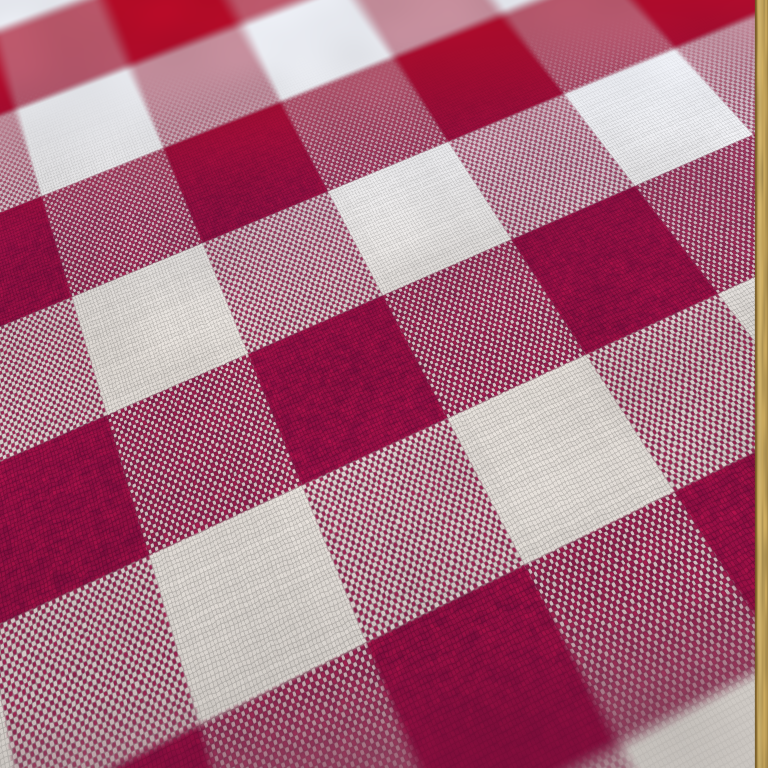
This texture is drawn by a three.js fragment shader. Its source:

```glsl
// Red and white gingham cloth in woven thread, seen at a slant beside a wooden edge strip.
varying vec2 vUv;

// Perspective of the cloth, y down: corner, column step, row step, depth change per step
const vec2 CORNER = vec2(0.3229, 0.4609);
const vec2 COLUMN_STEP = vec2(0.1867, -0.0674);
const vec2 ROW_STEP = vec2(0.0371, 0.1178);
const vec2 DEPTH = vec2(0.0227, -0.084);

// Weave
const vec2 THREADS = vec2(44.0, 34.0); // threads per check
const float WEFT_BIAS = 0.17;          // how far the weft covers the warp
const float WEFT_SHARE = 0.63;         // weft colour seen where the weave blurs
const float FLOAT_SOFT = 0.50;         // softness of each thread crossing
const float WEAVE_CONTRAST = 0.84;
const float GAP_SHADE = 0.15;
const float THREAD_WEAR = 0.06;
const float MIX_SHADE = 0.30;          // darkening where both yarns meet
const float EDGE_SOFT = 0.010;         // check edge, in checks
const float FAR_SOFT = 0.085;
const float NEAR_SOFT = 0.050;

// Colours
const vec3 WHITE_NEAR = vec3(0.815, 0.795, 0.775);
const vec3 WHITE_FAR = vec3(0.90, 0.91, 0.935);
const vec3 RED_DEEP = vec3(0.45, 0.045, 0.225);
const vec3 RED_BRIGHT = vec3(0.63, 0.065, 0.265);
const vec3 RED_FAR = vec3(0.72, 0.04, 0.14);
const vec3 WOOD = vec3(0.73, 0.61, 0.34);
const vec3 WOOD_DARK = vec3(0.46, 0.35, 0.14);
const vec3 WOOD_LIGHT = vec3(0.84, 0.74, 0.46);
const float WOOD_LEFT = 0.983;

const float PI = 3.14159;

float hash(vec2 p) {
  vec3 q = fract(vec3(p.xyx) * 0.1031);
  q += dot(q, q.yzx + 33.33);
  return fract((q.x + q.y) * q.z);
}

float noise(vec2 p) {
  vec2 i = floor(p);
  vec2 f = fract(p);
  f = f * f * (3.0 - 2.0 * f);
  return mix(mix(hash(i), hash(i + vec2(1.0, 0.0)), f.x),
             mix(hash(i + vec2(0.0, 1.0)), hash(i + vec2(1.0, 1.0)), f.x), f.y);
}

// Invert the perspective: solve a 2x2 system by determinants
vec2 toCloth(vec2 p) {
  vec2 a = COLUMN_STEP - p * DEPTH.x;
  vec2 b = ROW_STEP - p * DEPTH.y;
  vec2 d = p - CORNER;
  return vec2(d.x * b.y - d.y * b.x, a.x * d.y - a.y * d.x) / (a.x * b.y - a.y * b.x);
}

// 1 on a red stripe, 0 on a white one
float stripe(float x, float soft) {
  return smoothstep(-soft * PI, soft * PI, sin(PI * x));
}

vec3 cloth(vec2 p) {
  vec2 checks = toCloth(p);

  // Depth of field
  float far = 1.0 - smoothstep(0.02, 0.34, p.y + 0.12 * p.x);
  float near = smoothstep(0.90, 1.14, p.y + 0.19 * p.x);
  float soft = EDGE_SOFT + FAR_SOFT * far * far + NEAR_SOFT * near;
  float detail = (1.0 - smoothstep(0.0, 0.8, far)) * (1.0 - 0.75 * near);
  detail *= 0.65 + 0.35 * smoothstep(0.15, 0.5, p.y);

  // Plain weave: sign of the product tells which thread lies on top
  vec2 q = checks * THREADS;
  q += 0.4 * detail * (vec2(noise(q * 0.5), noise(q * 0.5 + 71.0)) - 0.5);
  vec2 id = floor(q) + 400.0;
  float crossing = sin(PI * q.x) * sin(PI * q.y) + WEFT_BIAS;
  float weave = smoothstep(-FLOAT_SOFT, FLOAT_SOFT, crossing);
  float weftOnTop = mix(WEFT_SHARE, weave, detail * WEAVE_CONTRAST);
  float red = mix(stripe(checks.x, soft), stripe(checks.y, soft), weftOnTop);

  // Dyed yarn, with uneven colour from crossing to crossing
  float fleck = 0.55 * noise(q * vec2(0.6, 1.0) + 200.0) + 0.45 * hash(id) * abs(crossing);
  vec3 redYarn = mix(RED_DEEP, RED_BRIGHT, mix(0.4, fleck + 0.05, detail));
  redYarn = mix(redYarn, RED_FAR, far * 0.9);
  vec3 whiteYarn = mix(WHITE_NEAR, WHITE_FAR, 1.0 - smoothstep(0.0, 0.5, p.y));
  vec3 color = mix(whiteYarn, redYarn, red);
  color *= 1.0 - MIX_SHADE * red * (1.0 - red);

  // Gaps between threads, thread wear and broad light
  float gap = 1.0 - smoothstep(0.0, 0.5, abs(crossing - WEFT_BIAS));
  float threadTone = mix(hash(vec2(id.x, 7.0)), hash(vec2(19.0, id.y)), weftOnTop) - 0.5;
  color *= 1.0 + detail * (0.06 - GAP_SHADE * gap + THREAD_WEAR * threadTone);
  color *= 0.98 + 0.06 * noise(checks * 2.3 + 40.0);
  return color * (1.0 - 0.06 * smoothstep(0.6, 1.0, p.y));
}

vec3 wood(vec2 p) {
  float across = (p.x - WOOD_LEFT) / (1.0 - WOOD_LEFT);
  float grain = noise(vec2(across * 7.0, p.y * 22.0)) - 0.5;
  vec3 color = WOOD * (1.0 + 0.22 * grain);
  color = mix(color, WOOD_LIGHT, 0.5 * smoothstep(0.2, 0.35, across) * (1.0 - smoothstep(0.4, 0.6, across)));
  color = mix(WOOD_DARK, color, smoothstep(0.05, 0.25, across));
  return mix(color, WOOD_DARK, 0.35 * smoothstep(0.85, 1.0, across));
}

void main() {
  vec2 p = vec2(vUv.x, 1.0 - vUv.y);
  float onWood = smoothstep(WOOD_LEFT - 0.001, WOOD_LEFT + 0.001, p.x);
  gl_FragColor = vec4(mix(cloth(p), wood(p), onWood), 1.0);
}
```
